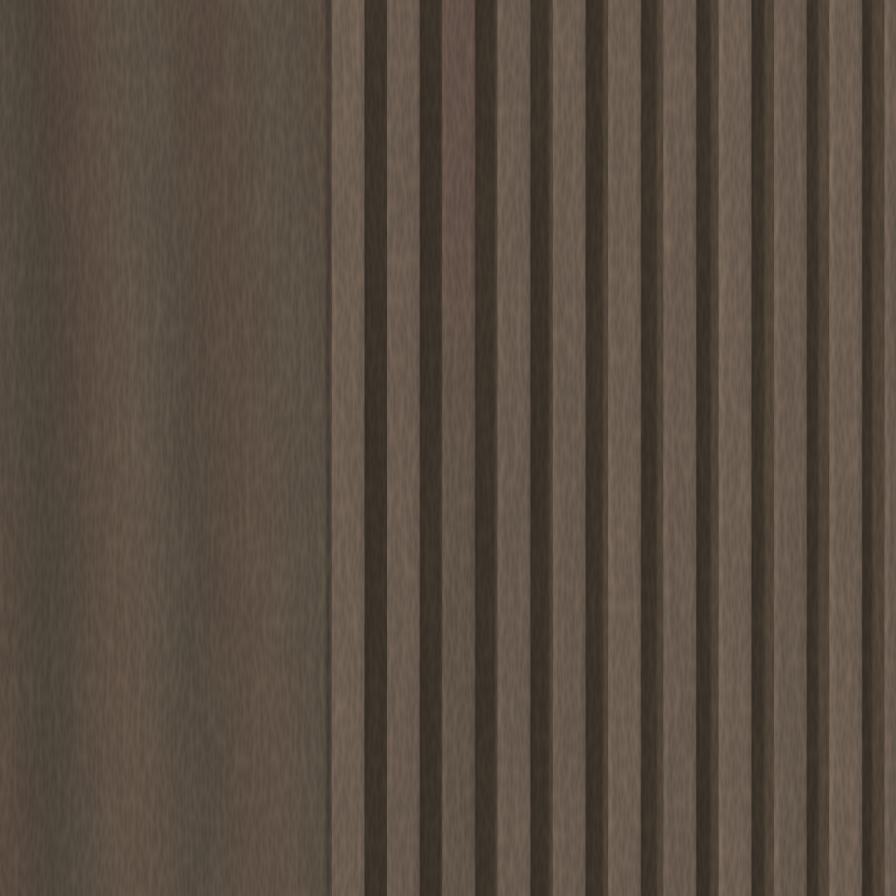
Give the GLSL for this texture, as a WebGL 2 fragment shader.

```glsl
#version 300 es
precision highp float;
// Dark wood wall: a flat veneer panel on the left, vertical slats and grooves on the right.

#define SLAT_START 0.3698
#define SLAT_PITCH 0.0617
#define SLAT_WIDTH 0.60
#define EDGE_SOFT 0.0012
#define GRAIN_SCALE vec2(250.0, 46.0)
#define GRAIN_DEPTH 0.085
#define FIBRE_DEPTH 0.05
#define PANEL_COLOR vec3(0.350, 0.302, 0.258)
#define SLAT_COLOR vec3(0.418, 0.362, 0.312)
#define GROOVE_COLOR vec3(0.240, 0.206, 0.168)
#define WALL_COLOR vec3(0.318, 0.270, 0.222)

uniform vec2 u_resolution;
out vec4 outColor;

vec2 hash2(vec2 p) {
    vec3 q = fract(vec3(p.xyx) * vec3(0.1031, 0.1030, 0.0973));
    q += dot(q, q.yzx + 33.33);
    return fract((q.xx + q.yz) * q.zy);
}

// Distance to the nearest scattered point.
float cellular(vec2 p) {
    vec2 cell = floor(p), local = fract(p);
    float nearest = 2.0;
    for (int j = -1; j <= 1; j++) {
        for (int i = -1; i <= 1; i++) {
            vec2 offset = vec2(i, j);
            vec2 d = offset + hash2(cell + offset) - local;
            nearest = min(nearest, dot(d, d));
        }
    }
    return sqrt(nearest);
}

// Short pores plus longer fibres, centred near zero.
float woodGrain(vec2 p) {
    p.x += 0.0012 * sin(p.y * 31.0 + p.x * 17.0);
    float pores = cellular(p * GRAIN_SCALE) - 0.5;
    float fibres = cellular(p * GRAIN_SCALE * vec2(0.62, 0.17) + 71.0) - 0.5;
    return GRAIN_DEPTH * pores * 1.8 + FIBRE_DEPTH * fibres * 1.5;
}

// Broad drifting bands of stain.
float stain(vec2 p) {
    return 0.5 * sin(p.x * 37.0 + 1.3 * sin(p.y * 4.1))
         + 0.3 * sin(p.y * 9.0 + p.x * 61.0)
         + 0.2 * sin(p.y * 21.0 - p.x * 93.0);
}

vec3 panelColor(vec2 p) {
    // Dark left edge, pale band, dark middle, warmer right side.
    float band = 0.045 * exp(-pow((p.x - 0.145) / 0.045, 2.0))
               + 0.035 * exp(-pow((p.x - 0.305) / 0.040, 2.0))
               - 0.060 * exp(-pow((p.x - 0.050) / 0.040, 2.0))
               - 0.025 * exp(-pow((p.x - 0.215) / 0.030, 2.0));
    float tone = 1.0 + 1.7 * band + 0.018 * stain(p);
    vec3 color = PANEL_COLOR * tone;
    float warmth = 0.007 * sin(p.x * 42.0 + 3.0 * p.y + 1.5);
    return color + vec3(warmth, -0.3 * warmth, -0.2 * warmth);
}

vec3 slatColor(vec2 p, float index, float f) {
    float variation = sin(index * 2.9 + 0.8);
    float tone = 0.99 + 0.025 * variation + 0.022 * stain(p + index * 3.7);
    float redBoard = exp(-pow((index - 2.0) / 0.5, 2.0));
    vec3 color = SLAT_COLOR * tone * (1.0 - 0.08 * redBoard);
    color += vec3(0.008, -0.008, 0.0) * redBoard * smoothstep(0.4, 0.8, p.y);
    // Light catches the left arris more strongly on the far slats.
    float arris = exp(-pow((f - 0.05) / 0.05, 2.0));
    color *= 1.0 + arris * mix(0.02, 0.10, clamp(index / 9.0, 0.0, 1.0));
    return color * (1.0 - 0.06 * smoothstep(0.48, SLAT_WIDTH, f));
}

vec3 grooveColor(vec2 p, float index, float f) {
    float depth = (f - SLAT_WIDTH) / (1.0 - SLAT_WIDTH);
    float wallStart = mix(1.05, 0.46, clamp(index / 9.0, 0.0, 1.0));
    float wall = smoothstep(wallStart - 0.10, wallStart + 0.10, depth);
    vec3 color = mix(GROOVE_COLOR, WALL_COLOR, wall);
    float shadow = 1.0 - 0.10 * exp(-abs(depth) * 5.0);
    return color * shadow * (1.0 + 0.03 * stain(p));
}

void main() {
    vec2 uv = gl_FragCoord.xy / u_resolution;
    float soft = max(EDGE_SOFT, 0.75 / u_resolution.x);

    // Repeating slats and recessed grooves.
    float x = (uv.x - SLAT_START) / SLAT_PITCH;
    float index = floor(x), f = fract(x);
    float edge = soft / SLAT_PITCH;
    float slat = smoothstep(-edge, edge, SLAT_WIDTH * 0.5 - abs(f - SLAT_WIDTH * 0.5));
    vec3 ribs = mix(grooveColor(uv, index, f), slatColor(uv, index, f), slat);

    // Flat panel, closed by a thin shadow line at the joint.
    vec3 panel = panelColor(uv);
    panel *= 1.0 - 0.22 * exp(-pow((uv.x - 0.3665) / 0.0035, 2.0));
    float ribMask = smoothstep(-soft, soft, uv.x - SLAT_START);
    vec3 color = mix(panel, ribs, ribMask);

    // Grain is shared by all surfaces; each slat has its own cut.
    vec2 grainPoint = uv + vec2(0.0, 1.7 * max(index + 1.0, 0.0));
    color *= 1.0 + woodGrain(grainPoint);
    color *= 1.0 + 0.03 * (uv.y - 0.5) * (ribMask - 0.5);
    outColor = vec4(clamp(color, 0.0, 1.0), 1.0);
}
```
